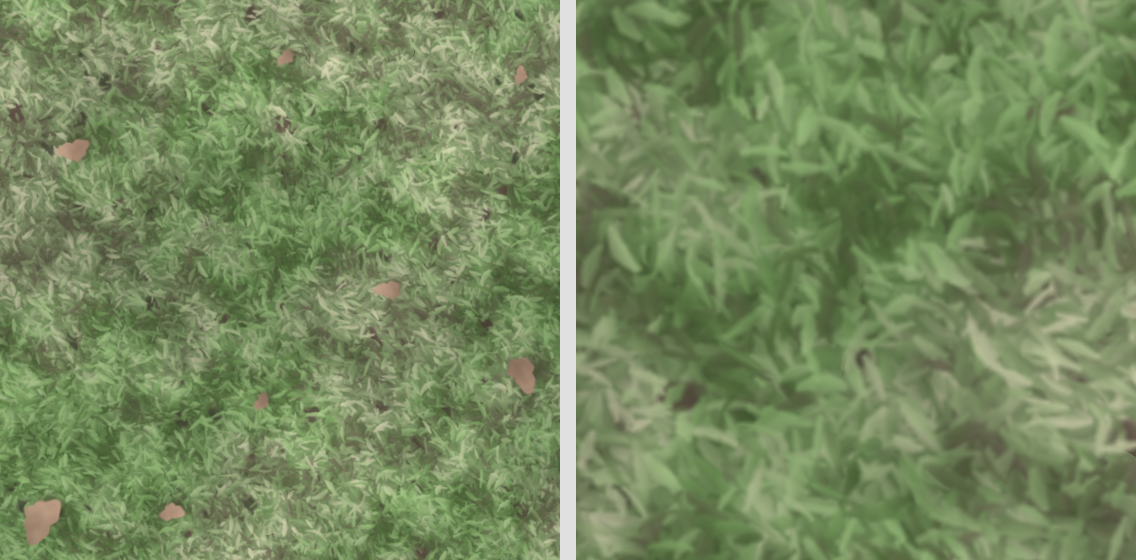
Left, the full canvas; right, a detail of the centre.
Reproduce this texture procedurally as a WebGL 2 fragment shader.

```glsl
#version 300 es
precision highp float;

uniform vec2 u_resolution;
out vec4 outColor;

#define BLADE_GRID 44.0
#define BLADE_LAYERS 8
#define SOFTNESS 0.0026
#define SPOT_GRID 17.0
#define LEAF_GRID 5.0
#define DEEP_GREEN vec3(0.29, 0.38, 0.21)
#define MID_GREEN vec3(0.39, 0.52, 0.30)
#define LIGHT_GREEN vec3(0.53, 0.66, 0.43)
#define SOIL vec3(0.38, 0.37, 0.29)
#define STRAW vec3(0.48, 0.54, 0.39)
#define PALE vec3(0.70, 0.70, 0.58)
#define LEAF_TAN vec3(0.72, 0.59, 0.50)

vec4 hash4(vec3 p) {
    vec4 q = fract(p.xyzx * vec4(0.1031, 0.1030, 0.0973, 0.1099));
    q += dot(q, q.wzxy + 33.33);
    return fract((q.xxyz + q.yzzw) * q.zywx);
}

mat2 turn(float a) {
    float c = cos(a), s = sin(a);
    return mat2(c, -s, s, c);
}

// Layered, warped sines, roughly -1 to 1
float waves(vec2 p) {
    float sum = 0.0, amp = 0.5;
    for (int i = 0; i < 4; i++) {
        p = turn(1.9) * p * 1.6 + 2.7;
        sum += amp * sin(p.x + 1.4 * sin(p.y));
        amp *= 0.65;
    }
    return sum;
}

float cover(float dist, float soft) {
    return 1.0 - smoothstep(-soft, soft, dist);
}

vec3 bladeColor(float tone, float dry) {
    vec3 fresh = mix(DEEP_GREEN, MID_GREEN, smoothstep(0.0, 0.4, tone));
    fresh = mix(fresh, LIGHT_GREEN, smoothstep(0.3, 0.9, tone));
    vec3 withered = mix(SOIL, STRAW, smoothstep(0.0, 0.45, tone));
    withered = mix(withered, PALE, smoothstep(0.5, 1.0, tone));
    return mix(fresh, withered, dry);
}

// One layer of short, bent, tapering blades; clump shifts their tone
vec3 drawBlades(vec3 color, vec2 uv, float layer, float dry, float clump, float lean, float soft) {
    float spin = layer * 1.1;
    float grid = BLADE_GRID * (0.8 + 0.45 * fract(layer * 0.618));
    vec2 p = turn(spin) * uv * grid + layer * 7.3;
    float depth = layer / float(BLADE_LAYERS - 1);
    for (int y = -1; y <= 1; y++)
    for (int x = -1; x <= 1; x++) {
        vec2 cell = floor(p) + vec2(x, y);
        vec4 h = hash4(vec3(cell, layer));
        vec4 k = hash4(vec3(cell, layer + 31.0));
        vec2 q = p - cell - 0.2 - 0.6 * h.xy;
        q = turn(lean + (h.z - 0.5) * 4.0 - spin) * q;
        q.y += (k.x - 0.5) * 0.6 * q.x * q.x;
        float halfLength = mix(0.2, 0.65, k.y);
        float along = clamp(q.x, -halfLength, halfLength);
        float width = mix(0.09, 0.23, k.z) * (1.0 - 0.5 * abs(along) / halfLength);
        float dist = length(q - vec2(along, 0.0)) - width;
        vec3 blade = bladeColor(h.w + 0.5 * clump, clamp(dry + (k.w - 0.5) * 0.7, 0.0, 1.0));
        blade *= mix(0.88, 1.05, depth) + 0.4 * clamp(q.y, -0.15, 0.15);
        color = mix(color, blade, 0.8 * cover(dist / grid, soft));
    }
    return color;
}

// Dark gaps with ragged outlines
vec3 drawSpots(vec3 color, vec2 uv, float dry) {
    vec2 p = uv * SPOT_GRID;
    vec2 ragged = p + 0.16 * vec2(waves(uv * 45.0), waves(uv * 45.0 + 9.0));
    for (int y = -1; y <= 1; y++)
    for (int x = -1; x <= 1; x++) {
        vec2 cell = floor(p) + vec2(x, y);
        vec4 h = hash4(vec3(cell, 71.0));
        float present = step(h.z, 0.2 + 0.25 * dry);
        float dist = length(ragged - cell - 0.2 - 0.6 * h.xy) - mix(0.07, 0.25, h.w * h.w);
        vec3 gap = mix(vec3(0.21, 0.23, 0.17), vec3(0.33, 0.25, 0.23), fract(h.w * 7.0));
        color = mix(color, gap, 0.8 * present * cover(dist, 0.1));
    }
    return color;
}

// Sparse fallen leaves, each with a soft shadow
vec3 drawLeaves(vec3 color, vec2 uv, float soft) {
    vec2 p = uv * LEAF_GRID;
    for (int y = -1; y <= 1; y++)
    for (int x = -1; x <= 1; x++) {
        vec2 cell = floor(p) + vec2(x, y);
        vec4 h = hash4(vec3(cell, 113.0));
        vec4 k = hash4(vec3(cell, 127.0));
        float present = step(h.z, 0.36);
        float size = mix(0.016, 0.056, k.x * k.x);
        vec2 q = (p - cell - 0.3 - 0.4 * h.xy) / LEAF_GRID;
        float shade = cover(length(q - size * vec2(0.35, 0.3)) - size * 0.65, 0.011);
        q = turn(h.w * 6.28) * q / size;
        float a = atan(q.y, q.x);
        float rim = 1.0 + 0.16 * sin(3.0 * a + k.y * 6.0) + 0.07 * sin(7.0 * a + k.z * 6.0);
        float dist = (length(q * vec2(1.0, 1.6)) - rim) * size * 0.75;
        vec3 leaf = LEAF_TAN * mix(0.82, 1.05, k.w) * (1.0 + 0.1 * q.x);
        leaf += 0.04 * waves(uv * 40.0);
        color = mix(color, vec3(0.24, 0.25, 0.17), 0.6 * present * shade);
        color = mix(color, leaf, 0.95 * present * cover(dist, soft * 1.2));
    }
    return color;
}

void main() {
    vec2 uv = gl_FragCoord.xy / u_resolution.y;
    float soft = max(SOFTNESS, 0.75 / u_resolution.y);

    // Broad withered areas, strongest across the upper middle
    float band = exp(-pow((uv.y - 0.66) * 3.2, 2.0));
    float patches = waves(uv * 4.0) + 0.4 * waves(uv * 15.0 + 6.0);
    float dry = smoothstep(-0.75, 0.85, patches + 0.6 * band - 0.25);
    float clump = waves(uv * 22.0 + 3.0);
    float lean = 0.8 + 0.9 * waves(uv * 5.0 + 4.0);

    vec3 color = bladeColor(0.4 + 0.3 * clump, dry) * 0.92;
    for (int i = 0; i < BLADE_LAYERS; i++) {
        if (i == BLADE_LAYERS - 2) color = drawSpots(color, uv, dry);
        color = drawBlades(color, uv, float(i), dry, clump, lean, soft);
    }

    // Broad and medium changes of light
    color *= 1.04 + 0.11 * waves(uv * 3.0 + 1.0) + 0.07 * waves(uv * 11.0);
    color = drawLeaves(color, uv, soft);
    outColor = vec4(color, 1.0);
}
```
